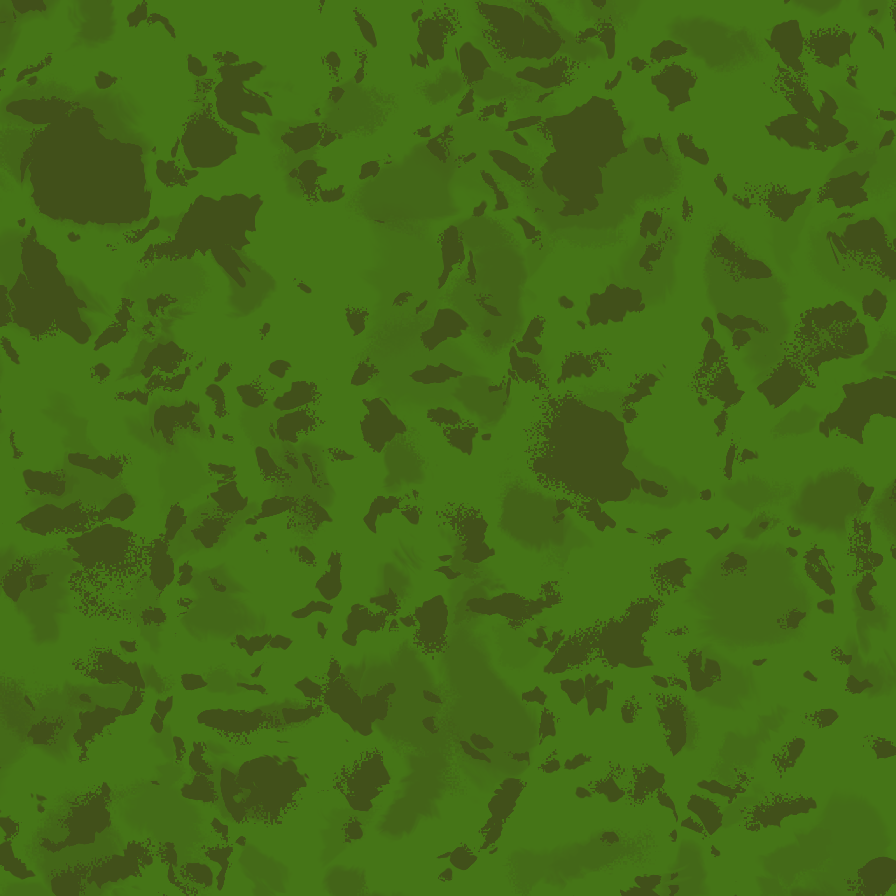
A three.js fragment shader for this texture:

```glsl
varying vec2 vUv;

vec4 hash4(vec2 p) {
  vec4 q = fract(p.xyxy * vec4(0.1031, 0.1030, 0.0973, 0.1099));
  q += dot(q, q.wzxy + 33.33);
  return fract((q.xxyz + q.yzzw) * q.zywx);
}

// Layered sines, each octave turned and fed back into the next
vec2 raggedWarp(vec2 p) {
  vec2 offset = vec2(0.0);
  float frequency = 21.0;
  float amplitude = 0.016;
  vec2 q = p;
  for (int i = 0; i < 6; i++) {
    q = mat2(0.8, 0.6, -0.6, 0.8) * q + 0.37;
    vec2 phase = (q + offset.yx * 1.5) * frequency;
    offset += amplitude * sin(phase.yx + 1.7 * sin(phase * 0.63 + float(i)));
    frequency *= 1.8;
    amplitude *= 0.6;
  }
  return offset;
}

// Slow drift that gathers the blotches and thins them to the right
float clustering(vec2 p) {
  float drift = sin(p.x * 9.0 + 2.0 * sin(p.y * 7.0)) * sin(p.y * 11.0 + 1.3 + 2.0 * sin(p.x * 5.0));
  return 1.05 + 0.45 * drift - 0.35 * smoothstep(0.65, 1.0, p.x);
}

// Scattered turned ellipses; spray breaks one flank into grains, blur softens the rim
float blotches(vec2 p, float cells, float density, vec2 radii, float spray, float blur, float grain) {
  vec2 q = p * cells;
  float clear = 1.0;
  for (int y = -1; y <= 1; y++) {
    for (int x = -1; x <= 1; x++) {
      vec2 id = floor(q) + vec2(float(x), float(y));
      vec4 place = hash4(id + cells * 7.3 + 40.0);
      vec4 form = hash4(id + cells * 3.1 + 95.0);
      float present = step(place.z, density * clustering((id + 0.5) / cells));

      vec2 d = q - id - 0.2 - 0.6 * place.xy;
      float angle = 6.2832 * form.x;
      d = mat2(cos(angle), -sin(angle), sin(angle), cos(angle)) * d;
      float radius = mix(radii.x, radii.y, place.w);
      float stretch = mix(1.0, 1.5, form.y);
      float inside = 1.0 - length(d / vec2(radius * stretch, radius / stretch));

      float flank = smoothstep(-0.3, 0.8, d.x / radius);
      inside += spray * form.z * flank * (grain - 0.5);
      float edge = 0.0011 * cells / radius + blur;
      float opacity = blur > 0.0 ? mix(0.14, 0.55, form.w) : 1.0;
      clear *= 1.0 - present * opacity * smoothstep(-edge, edge, inside);
    }
  }
  return 1.0 - clear;
}

void main() {
  vec3 leafGreen = vec3(0.27, 0.46, 0.09);
  vec3 darkOlive = vec3(0.255, 0.315, 0.10);

  float grain = hash4(floor(vUv * 512.0) + 11.0).x;
  vec2 warp = raggedWarp(vUv);

  // Faint stains with softened rims, broad and small
  float stain = blotches(vUv + warp * 0.8, 8.0, 0.55, vec2(0.28, 0.46), 0.4, 0.2, grain);
  stain = max(stain, blotches(vUv + warp, 14.0, 0.4, vec2(0.25, 0.45), 0.6, 0.25, grain));

  // Dense ragged patches, from broad clumps to flecks
  vec2 p = vUv + warp;
  float patches = blotches(p, 6.5, 0.24, vec2(0.2, 0.36), 0.9, 0.0, grain);
  patches = max(patches, blotches(p, 13.0, 0.55, vec2(0.16, 0.34), 1.2, 0.0, grain));
  patches = max(patches, blotches(p, 19.0, 0.32, vec2(0.16, 0.36), 1.4, 0.0, grain));
  patches = max(patches, blotches(vUv + warp * 0.7, 29.0, 0.22, vec2(0.13, 0.3), 1.4, 0.0, grain));

  gl_FragColor = vec4(mix(leafGreen, darkOlive, max(stain, patches)), 1.0);
}
```
